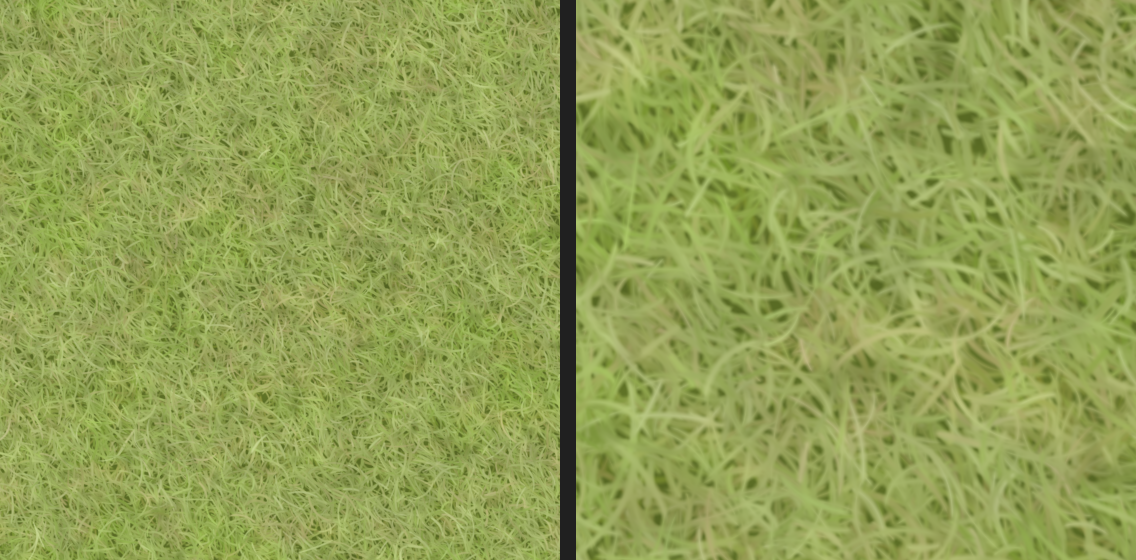
Left: the whole. Right: its middle third, enlarged.
A Shadertoy shader for this texture:

```glsl
const int LAYERS = 24;
const vec3 SOIL = vec3(0.35, 0.42, 0.14);
const vec3 SHADED_BLADE = vec3(0.482, 0.545, 0.230);
const vec3 SUNLIT_BLADE = vec3(0.657, 0.720, 0.428);
const vec3 PALE_TINT = vec3(0.045, 0.040, 0.070);
const vec3 LUSH_TINT = vec3(-0.034, 0.000, -0.060);
const vec3 DRY_TINT = vec3(0.020, -0.020, 0.008);
const float LEAN = -0.95;

vec4 hash4(vec3 p) {
    vec4 q = fract(p.xyzx * vec4(0.1031, 0.1030, 0.0973, 0.1099));
    q += dot(q, q.wzxy + 33.33);
    return fract((q.xxyz + q.yzzw) * q.zywx);
}

float valueNoise(vec2 p, float seed) {
    vec2 cell = floor(p);
    vec2 f = fract(p);
    f = f * f * (3.0 - 2.0 * f);
    float a = hash4(vec3(cell, seed)).x;
    float b = hash4(vec3(cell + vec2(1, 0), seed)).x;
    float c = hash4(vec3(cell + vec2(0, 1), seed)).x;
    float d = hash4(vec3(cell + vec2(1, 1), seed)).x;
    return mix(mix(a, b, f.x), mix(c, d, f.x), f.y);
}

float patches(vec2 p, float seed) {
    return 0.6 * valueNoise(p, seed) + 0.4 * valueNoise(p * 2.3 + 7.0, seed);
}

// Coverage of a tapered blade bent along a parabola
float bladeMask(vec2 p, float angle, float halfLength, float bend, float width, float feather) {
    float c = cos(angle), s = sin(angle);
    vec2 q = vec2(c * p.x + s * p.y, c * p.y - s * p.x);
    float along = q.x / halfLength;
    float slope = 2.0 * bend * along;
    float across = abs(q.y - bend * halfLength * (along * along - 0.3));
    across /= sqrt(1.0 + slope * slope);
    float taper = width * (1.0 - 0.3 * along * along);
    float side = 1.0 - smoothstep(taper - feather, taper + feather, across);
    return side * (1.0 - smoothstep(0.7, 1.0, abs(along)));
}

vec3 bladeColor(float height, vec4 rnd, float lush, float dry) {
    vec3 color = mix(SHADED_BLADE, SUNLIT_BLADE, height);
    color += (rnd.x - 0.5) * vec3(0.10, 0.09, 0.11);
    color += PALE_TINT * smoothstep(0.75, 0.95, rnd.w);
    color += LUSH_TINT * (lush + 0.9 * smoothstep(0.6, 1.0, rnd.y));
    color += DRY_TINT * (dry + 1.2 * smoothstep(0.75, 1.0, rnd.z));
    return color;
}

// One scattered sheet of blades laid over the color below
vec3 addLayer(vec3 color, vec2 uv, float layer, float height, float feather, float lush, float dry) {
    float scale = 22.0 + 15.0 * fract(layer * 0.618);
    vec2 p = uv * scale + layer * vec2(3.71, 5.37);
    vec2 home = floor(p);
    for (int y = -1; y <= 1; y++) {
        for (int x = -1; x <= 1; x++) {
            vec2 cell = home + vec2(x, y);
            vec4 place = hash4(vec3(cell, layer + 1.0));
            vec4 form = hash4(vec3(cell, layer + 41.0));
            vec4 tone = hash4(vec3(cell, layer + 83.0));
            float angle = LEAN + (place.z + place.w - 1.0) * 1.9;
            float halfLength = mix(0.35, 0.98, form.x);
            float bend = (form.y - 0.5) * 0.8;
            float width = mix(0.0012, 0.0022, form.z) * scale;
            float mask = bladeMask(p - cell - place.xy, angle, halfLength, bend, width, feather * scale);
            color = mix(color, bladeColor(height, tone, lush, dry), mask * 0.92);
        }
    }
    return color;
}

void mainImage(out vec4 fragColor, in vec2 fragCoord) {
    vec2 uv = fragCoord / iResolution.y;
    float feather = max(0.0019, 0.75 / iResolution.y);

    // Broad variation of the lawn
    float lush = smoothstep(0.42, 0.88, patches(uv * 10.0, 201.0));
    float dry = smoothstep(0.45, 0.85, patches(uv * 19.0, 231.0));
    float hollow = smoothstep(0.62, 0.9, patches(uv * 34.0, 261.0));
    float shade = patches(uv * 16.0, 291.0) + patches(uv * 44.0, 321.0) - 1.0;

    // Blades from the shaded bottom to the sunlit top
    vec3 color = SOIL;
    for (int i = 0; i < LAYERS; i++) {
        float height = float(i) / float(LAYERS - 1);
        color = addLayer(color, uv, float(i), height, feather, lush, dry);
    }

    // Small hollows and soft shading between the tufts
    color = mix(color, SOIL, 0.28 * hollow);
    color *= 1.0 + 0.13 * shade;
    fragColor = vec4(clamp(color, 0.0, 1.0), 1.0);
}
```
